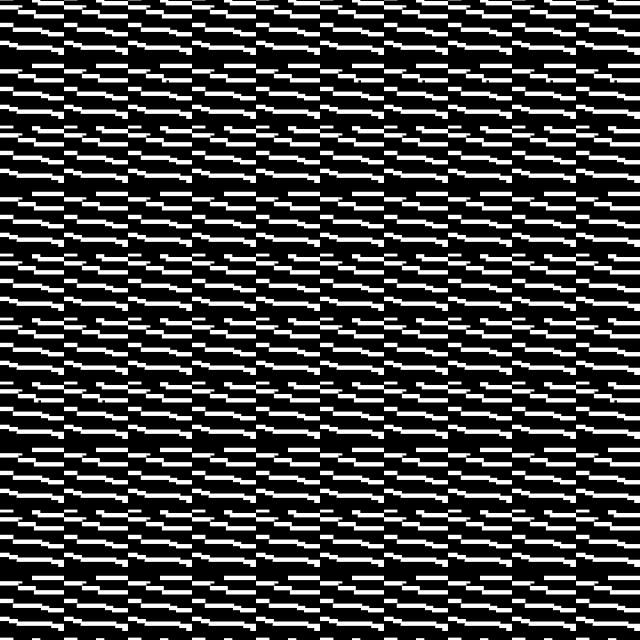
Write a three.js fragment shader that draws this pattern.

```glsl
varying vec2 vUv;

const float REPEATS = 10.0;
const float LEAD = 0.1;        // room above the cell for its top dash
const float THICKNESS = 0.068;
const vec3 INK = vec3(0.0);
const vec3 CHALK = vec3(1.0);

float hash(vec2 cell) {
  return fract(sin(dot(cell, vec2(12.99, 78.23))) * 437.58);
}

// Soft-edged interval from a to b
float span(float x, float a, float b, float soft) {
  return clamp((x - a) / soft + 0.5, 0.0, 1.0)
       * clamp((b - x) / soft + 0.5, 0.0, 1.0);
}

// Horizontal bar from x0 to x1, centred on y
float bar(vec2 p, float x0, float x1, float y, float thick, vec2 soft) {
  return span(p.x, x0, x1, soft.x)
       * span(p.y, y - 0.5 * thick, y + 0.5 * thick, soft.y);
}

// Four bars stepping downwards, broken at the x positions in cuts
float stair(vec2 p, vec3 cuts, vec4 levels, float thick, vec2 soft) {
  float a = bar(p, 0.0, cuts.x, levels.x, thick, soft);
  float b = bar(p, cuts.x - 0.01, cuts.y, levels.y, thick, soft);
  float c = bar(p, cuts.y - 0.02, cuts.z, levels.z, thick, soft);
  float d = bar(p, cuts.z - 0.02, 1.0, levels.w, thick, soft);
  return max(max(a, b), max(c, d));
}

// Broken line at the top; shifted rows lose the dash and the step
float brokenLine(vec2 p, float shifted, float thick, vec2 soft) {
  float dash = bar(p, 0.0, 0.21, -0.015, 0.65 * thick, soft);
  float head = bar(p, 0.5, 0.63, 0.005 + 0.025 * shifted, thick, soft);
  float tail = bar(p, 0.59, 1.0, 0.05 - 0.02 * shifted, thick, soft);
  return max(dash * (1.0 - shifted), max(head, tail));
}

// Three overlapping bars with a thin tip after the first
float overlappedLine(vec2 p, float thick, vec2 soft) {
  float first = bar(p, 0.0, 0.29, 0.115, thick, soft);
  float tip = bar(p, 0.28, 0.35, 0.1, 0.5 * thick, soft);
  float middle = bar(p, 0.28, 0.56, 0.19, thick, soft);
  float last = bar(p, 0.53, 1.0, 0.255, thick, soft);
  return max(max(first, tip), max(middle, last));
}

void main() {
  // Cells run downwards from the top edge
  vec2 grid = vec2(vUv.x, 1.0 - vUv.y) * REPEATS;
  vec2 soft = max(fwidth(grid), vec2(0.001));
  grid.y += LEAD;
  vec2 cell = mod(floor(grid), REPEATS);
  vec2 p = fract(grid) - vec2(0.0, LEAD);

  // Odd rows are shifted, except the middle one
  float shifted = mod(cell.y, 2.0) * step(0.5, abs(cell.y - 5.0));

  // Stepped lines
  float lines = brokenLine(p, shifted, THICKNESS, soft);
  lines = max(lines, overlappedLine(p, THICKNESS, soft));
  lines = max(lines, stair(p, vec3(0.21, 0.66, 0.77),
                           vec4(0.39, 0.465, 0.5, 0.535), THICKNESS, soft));
  lines = max(lines, stair(p, vec3(0.15, 0.28, 0.82),
                           vec4(0.67, 0.705, 0.745, 0.78), THICKNESS, soft));
  lines = max(lines, bar(p, 0.91, 1.0, 0.825, THICKNESS, soft));

  // Small nicks in some cells of every fifth row
  float wornRow = 1.0 - step(0.5, abs(mod(cell.y, 5.0) - 1.0));
  float worn = wornRow * step(0.5, hash(cell));
  lines *= 1.0 - worn * bar(p, 0.6, 0.64, 0.275, 0.04, soft);

  gl_FragColor = vec4(mix(INK, CHALK, lines), 1.0);
}
```
